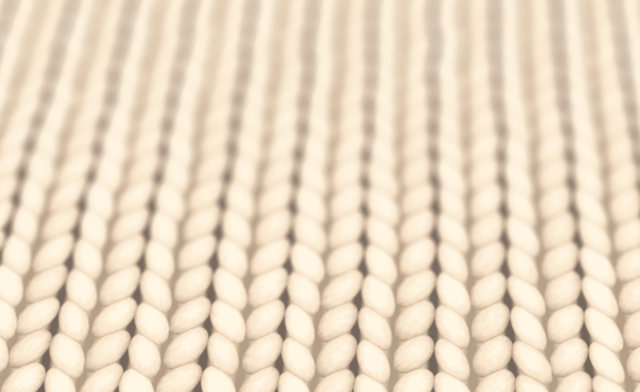
Reproduce this texture procedurally as a WebGL 1 fragment shader.

```glsl
precision highp float;
// Chunky cream ribbed knit seen at a slant: each rib is two chains of plump
// leaning stitches with dark holes between. Stitches are ellipsoids on a
// receding grid, averaged over a lens disc that widens with distance.

uniform vec2 u_resolution;

// Layout, in canvas heights
const float RIB_NEAR = 0.2013;     // rib width at the lower edge
const float RIB_SHRINK = 0.0477;   // loss of rib width up to the top
const float VANISH_X = 1.106;      // position of the upright rib
const float ROW_SCALE = 9.335;     // row number = ROW_SCALE / rib width
const float ROW_PHASE = 0.42;
const float ROW_SLANT = 0.04;      // row shift from rib to rib

// Stitch shape, in rib widths
const float ROW_STEP = 0.453;
const float SIDE = 0.25;           // stitch centre, from the middle of the rib
const vec2 LEFT_SIZE = vec2(0.33, 0.208);
const vec2 RIGHT_SIZE = vec2(0.335, 0.188);
const float LEFT_LEAN = 0.78;
const float RIGHT_LEAN = -0.98;
const float FAR_LEAN = 0.22;       // stitches look steeper far away
const float RIGHT_DROP = 0.18;     // right chain sits lower, in rows
const float OVERLAP = 0.15;        // nearer rows lie on top
const float STRAND_WIDTH = 0.22;   // half width of a whole chain

// Lens
const int SAMPLES = 40;
const float BLUR_NEAR = 0.0025;
const float BLUR_FAR = 0.023;
const float HAZE = 0.22;

// Colours
const vec3 HOLE = vec3(0.46, 0.40, 0.36);
const vec3 BROWN = vec3(0.71, 0.62, 0.53);
const vec3 TAN = vec3(0.84, 0.74, 0.63);
const vec3 SHADE = vec3(0.91, 0.83, 0.73);
const vec3 BODY = vec3(0.98, 0.905, 0.80);
const vec3 LIGHT = vec3(1.00, 0.965, 0.895);

float hash(vec2 p) {
  vec3 q = fract(p.xyx * 0.1031);
  q += dot(q, q.yzx + 33.33);
  return fract((q.x + q.y) * q.z);
}

float noise(vec2 p) {
  vec2 i = floor(p), f = fract(p);
  f = f * f * (3.0 - 2.0 * f);
  return mix(mix(hash(i), hash(i + vec2(1.0, 0.0)), f.x),
             mix(hash(i + vec2(0.0, 1.0)), hash(i + 1.0), f.x), f.y);
}

// Wool colour from deep crease (0) to full light (1)
vec3 woolRamp(float t) {
  vec3 c = mix(BROWN, TAN, smoothstep(0.0, 0.25, t));
  c = mix(c, SHADE, smoothstep(0.2, 0.42, t));
  c = mix(c, BODY, smoothstep(0.38, 0.6, t));
  return mix(c, LIGHT, smoothstep(0.62, 0.92, t));
}

vec3 knit(vec2 p, float far) {
  // Receding grid of ribs and rows, gently wavering
  float ribWidth = RIB_NEAR - RIB_SHRINK * p.y;
  float rowStep = ROW_STEP * ribWidth / RIB_NEAR;
  vec2 grid = vec2((p.x - VANISH_X) / ribWidth, ROW_SCALE / ribWidth);
  grid += 0.07 * (vec2(noise(grid * 0.8 + 40.0), noise(grid * 0.9 + 90.0)) - 0.5);
  float rib = floor(grid.x + 0.5);
  float across = grid.x - rib;
  float along = grid.y - ROW_PHASE + ROW_SLANT * rib
              + 0.16 * (hash(vec2(rib + 60.0, 7.0)) - 0.5);

  // Topmost stitch at this point, and how clearly it wins
  float best = -1.0, second = -1.0, height = 0.0, slope = 0.0;
  vec2 yarn = vec2(0.0), id = vec2(0.0);
  for (int k = 0; k < 2; k++) {
    float right = float(k);
    float sign2 = 2.0 * right - 1.0;
    float chain = along + RIGHT_DROP * right;
    float row = floor(chain + 0.5);
    vec2 size = mix(LEFT_SIZE, RIGHT_SIZE, right);
    for (int j = -1; j <= 1; j++) {
      float r = row + float(j);
      vec2 stitch = vec2(rib * 2.0 + right + 80.0, r);
      float vary = hash(stitch) - 0.5;
      float lean = mix(LEFT_LEAN, RIGHT_LEAN, right) - sign2 * FAR_LEAN * far + 0.2 * vary;
      vec2 d = vec2(across - SIDE * sign2 - 0.02 * vary, (chain - r) * rowStep);
      float c = cos(lean), s = sin(lean);
      vec2 local = vec2(c * d.x + s * d.y, c * d.y - s * d.x);
      vec2 e = local / (size * (1.0 + 0.07 * vary));
      float z = sqrt(max(1.0 - dot(e, e), 0.0));
      float key = z > 0.0 ? z - OVERLAP * (r - chain) : -1.0;
      second = max(second, min(key, best));
      if (key > best) {
        best = key;
        height = z;
        slope = dot(d, vec2(0.35, 0.7));
        yarn = local;
        id = stitch;
      }
    }
  }

  // Dark holes inside a rib, soft gaps between ribs, strand core below
  vec3 gap = mix(HOLE, BROWN, smoothstep(0.1, 0.3, abs(across)));
  float u = (abs(across) - SIDE) / STRAND_WIDTH;
  float strand = sqrt(max(1.0 - u * u, 0.0));
  vec3 under = mix(gap, woolRamp(0.45 * strand), smoothstep(0.3, 0.9, strand));
  if (height <= 0.0) return under;

  // Rounded shading, creases, stitch variation and twisted fibres
  float side = mod(id.x, 2.0);
  float fibre = noise(vec2(yarn.x * 14.0 + yarn.y * 9.0, yarn.y * 34.0) + id * 17.0);
  float fleck = noise(yarn * 38.0 + id * 23.0);
  float tone = 0.1 + 0.84 * height + slope;
  tone = mix(tone, 0.08 + 0.8 * strand, 0.5 * far);
  tone -= 0.2 * (1.0 - smoothstep(0.0, 0.25, best - second));
  tone -= 0.22 * exp(-across * across / 0.006);
  tone += 0.13 * (side - 0.6) + 0.14 * (hash(id + 11.0) - 0.5);
  tone += 0.15 * (fibre - 0.5) + 0.08 * (fleck - 0.5);
  return mix(under, woolRamp(tone), smoothstep(0.0, 0.3, height));
}

void main() {
  vec2 p = gl_FragCoord.xy / u_resolution.y;
  float far = smoothstep(0.1, 1.0, p.y);
  float radius = BLUR_NEAR + BLUR_FAR * far;

  // Golden-angle disc of lens samples
  vec3 sum = vec3(0.0);
  for (int i = 0; i < SAMPLES; i++) {
    float n = float(i) + 0.5;
    float turn = n * 2.39996;
    vec2 offset = sqrt(n / float(SAMPLES)) * vec2(cos(turn), sin(turn));
    sum += knit(p + radius * offset, far);
  }
  vec3 color = sum / float(SAMPLES);
  color = mix(color, mix(BODY, LIGHT, 0.2), HAZE * far);
  gl_FragColor = vec4(color, 1.0);
}
```
